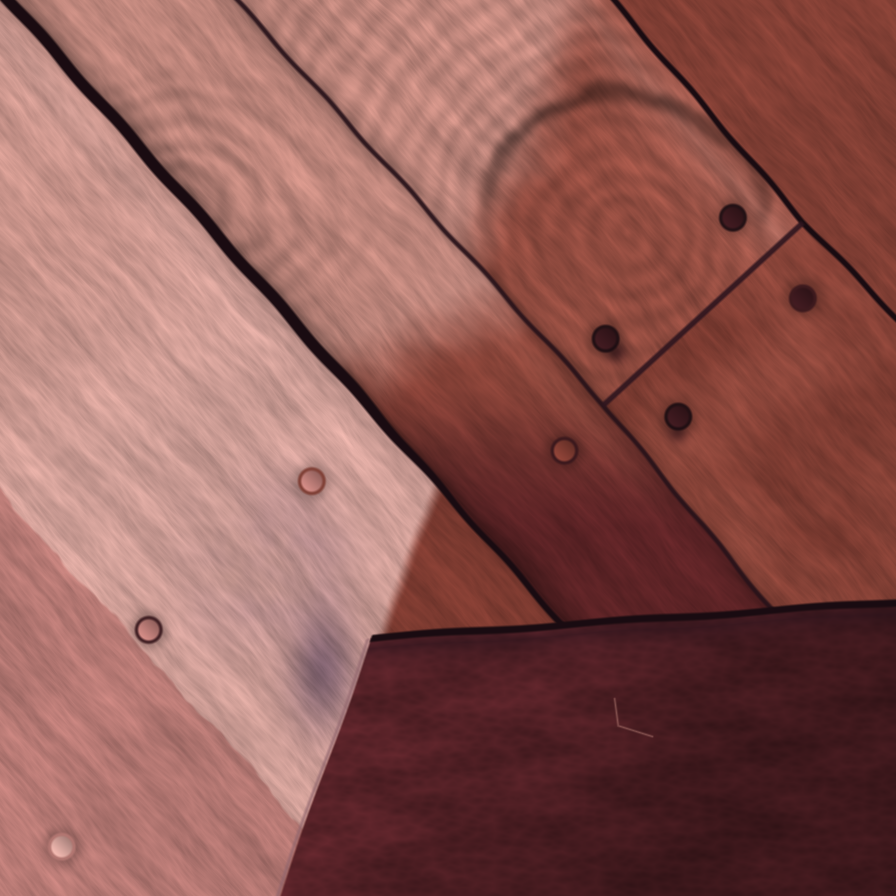
Give the GLSL for this texture, as a three.js fragment shader.

```glsl
// Weathered diagonal wooden planks with nails, half in shade, above a dark beam.
varying vec2 vUv;

const vec3 PALE = vec3(0.81, 0.62, 0.59);
const vec3 ROSE = vec3(0.71, 0.47, 0.45);
const vec3 TAN = vec3(0.74, 0.52, 0.48);
const vec3 RUSSET = vec3(0.60, 0.32, 0.27);
const vec3 BROWN = vec3(0.49, 0.23, 0.19);
const vec3 MAROON = vec3(0.37, 0.14, 0.15);
const vec3 BEAM = vec3(0.31, 0.12, 0.14);
const vec3 HOLE = vec3(0.22, 0.09, 0.11);
const vec3 GAP = vec3(0.10, 0.045, 0.065);
const vec3 BLUISH = vec3(0.43, 0.33, 0.41);
const vec2 ACROSS = vec2(0.75, 0.661);
const float EDGE = 0.0018;
const float GRAIN = 0.15;
const float NAIL = 0.0155;

vec2 hash2(vec2 p) {
  return fract(sin(vec2(dot(p, vec2(127.1, 311.7)), dot(p, vec2(269.5, 183.3)))) * 43758.5);
}

// Distance to the nearest scattered cell point
float cells(vec2 p) {
  vec2 id = floor(p), f = fract(p);
  float d = 2.0;
  for (int i = 0; i < 9; i++) {
    vec2 o = vec2(mod(float(i), 3.0), floor(float(i) / 3.0)) - 1.0;
    d = min(d, length(o + hash2(id + o) - f));
  }
  return d;
}

// Layered, rotated sines, about -1 to 1
float ripple(vec2 p) {
  float sum = 0.0, amp = 0.5;
  for (int i = 0; i < 5; i++) {
    sum += amp * sin(p.x + 1.6 * sin(p.y + float(i)));
    p = mat2(0.94, 0.34, -0.34, 0.94) * p * 1.83 + 2.1;
    amp *= 0.6;
  }
  return sum;
}

// Signed distance to a line, positive on the left of a to b
float side(vec2 p, vec2 a, vec2 b) {
  vec2 d = normalize(b - a);
  return dot(p - a, vec2(-d.y, d.x));
}

float segment(vec2 p, vec2 a, vec2 b) {
  vec2 d = b - a;
  return length(p - a - d * clamp(dot(p - a, d) / dot(d, d), 0.0, 1.0));
}

float cover(float d) { return smoothstep(-EDGE, EDGE, d); }
float line(float d, float w) { return cover(w - abs(d)); }
float blob(vec2 p, vec2 c, vec2 r) { vec2 q = (p - c) / r; return exp(-dot(q, q)); }

// Nail head: soft halo, rim and tilted cap
void nail(inout vec3 col, vec2 q, vec3 cap, vec3 rim) {
  float r = length(q);
  col *= 1.0 - 0.25 * exp(-pow(r / (NAIL * 1.4), 4.0));
  col = mix(col, rim, 0.9 * cover(NAIL - r));
  col = mix(col, cap * (1.0 - 12.0 * (q.x + q.y)), cover(NAIL * 0.76 - r));
}

void main() {
  vec2 p = vUv;
  vec2 q = vec2(dot(p, ACROSS), dot(p, vec2(ACROSS.y, -ACROSS.x)));
  float mottle = ripple(p * 17.0);
  float wobble = 0.0012 * sin(q.y * 48.0);

  // Plank seams and beam outline
  vec2 endB = vec2(0.673, 0.549), endC = vec2(0.896, 0.753);
  float seamA = side(p, vec2(0.010, 1.0), vec2(0.625, 0.306)) + wobble;
  float seamB = max(side(p, vec2(0.264, 1.0), endB), side(p, endB, vec2(0.859, 0.323))) + wobble;
  float seamC = min(side(p, vec2(0.684, 1.0), endC), side(p, endC, vec2(1.0, 0.646))) + wobble;
  float joint = side(p, endB, endC) + wobble;
  float top = side(p, vec2(0.417, 0.288), vec2(1.0, 0.328)) + wobble;
  float flank = side(p, vec2(0.414, 0.286), vec2(0.3125, 0.0)) + wobble;
  float lap = side(p, vec2(0.0, 0.452), vec2(0.32, 0.098)) + 0.004 * ripple(q * 30.0);

  // Left board: sunlit, rosy below the lap, shaded corner
  vec3 col = mix(PALE, TAN, 0.55 * smoothstep(0.37, 0.75, p.y - p.x * 0.6));
  col = mix(col, PALE * 1.06, 0.5 * exp(-abs(seamA + 0.03) * 30.0));
  col = mix(ROSE, col, cover(lap));
  col = mix(col, BLUISH, 0.75 * blob(p, vec2(0.36, 0.255), vec2(0.035, 0.065)));
  col = mix(col, BLUISH, (0.28 + 0.3 * mottle) * blob(p, vec2(0.30, 0.37), vec2(0.08)));
  float lit = side(p, vec2(0.414, 0.27), vec2(0.49, 0.47)) - 0.003 * mottle;
  col = mix(BROWN, col, smoothstep(-0.012, 0.006, lit));

  // Second board: tan fading into maroon
  lit = side(p, vec2(0.40, 0.585), vec2(0.57, 0.665)) + 0.015 * mottle;
  float high = smoothstep(0.40, 0.60, p.y);
  vec3 dim = mix(MAROON, mix(BROWN, RUSSET, 0.3), high);
  dim = mix(dim, RUSSET, 0.6 * high * exp(-abs(seamB + 0.025) * 45.0));
  col = mix(col, mix(dim, TAN, smoothstep(-0.045, 0.045, lit)), cover(seamA));

  // Third board, split by the butt joint, and the far right board
  vec2 bend = vec2(0.60, 0.83);
  lit = min(side(p, vec2(0.55, 0.66), bend), side(p, bend, vec2(0.73, 1.0))) + 0.014 * mottle;
  vec3 upper = mix(mix(RUSSET, BROWN, 0.25), TAN, smoothstep(-0.04, 0.04, lit));
  upper = mix(upper, TAN, 0.4 * exp(-abs(seamC + 0.03) * 35.0));
  vec3 lower = mix(BROWN, RUSSET, 0.25 + 0.25 * mottle);
  col = mix(col, mix(lower, upper, cover(joint)), cover(seamB));
  col = mix(col, mix(BROWN, RUSSET, 0.2), cover(seamC));

  // Long grain, fine pores and arched growth rings
  vec2 g = q + 0.008 * ripple(q * vec2(13.0, 7.0));
  float streak = ripple(g * vec2(115.0, 8.0)) + 0.6 * ripple(g * vec2(330.0, 35.0));
  float pores = cells(g * vec2(230.0, 45.0)) - 0.5;
  col *= 1.0 + GRAIN * (0.5 * streak + 0.6 * pores + 0.35 * mottle);
  float third = cover(seamB) * cover(-seamC);
  float ring = length(p - vec2(0.70, 0.74)) + 0.010 * mottle;
  float band = exp(-pow((ring - 0.155) / 0.011, 2.0)) * smoothstep(0.70, 0.85, p.y);
  col *= 1.0 - third * cover(joint) * (0.05 * sin(ring * 210.0) + 0.32 * band);
  float arch = length((p - vec2(0.20, 0.77)) * vec2(0.8, 1.2)) + 0.012 * mottle;
  col *= 1.0 - 0.07 * sin(arch * 190.0) * cover(seamA) * cover(-seamB) * smoothstep(0.25, 0.05, arch);

  // Dark seams with soft contact shade
  col *= 1.0 - 0.35 * exp(-abs(seamA - 0.006) * 90.0) - 0.25 * exp(-abs(seamB) * 110.0);
  col = mix(col, GAP, line(seamA, mix(0.0035, 0.0065, high)));
  col = mix(col, GAP * 1.5, 0.9 * line(seamB, 0.0025));
  col = mix(col, GAP, line(seamC, 0.0032));
  col = mix(col, GAP * 1.8, 0.9 * line(joint, 0.003) * third);

  // Nails, with stains below two of them
  col = mix(col, HOLE, 0.7 * blob(p, vec2(0.688, 0.607), vec2(0.011)));
  col = mix(col, HOLE, 0.6 * blob(p, vec2(0.756, 0.517), vec2(0.011)));
  nail(col, p - vec2(0.818, 0.757), HOLE, GAP);
  nail(col, p - vec2(0.676, 0.622), HOLE, GAP);
  nail(col, p - vec2(0.896, 0.667), HOLE, HOLE);
  nail(col, p - vec2(0.757, 0.535), HOLE, GAP);
  nail(col, p - vec2(0.630, 0.497), BROWN, HOLE);
  nail(col, p - vec2(0.348, 0.463), ROSE, BROWN);
  nail(col, p - vec2(0.166, 0.297), ROSE, HOLE);
  nail(col, p - vec2(0.069, 0.055), PALE, ROSE);

  // Beam: mottled, darker to the lower right, scratched
  vec3 beam = BEAM * mix(1.1, 0.78, smoothstep(0.25, 0.75, p.x - p.y));
  beam *= 1.0 + 0.13 * ripple(p * vec2(22.0, 65.0)) + 0.16 * (cells(p * vec2(60.0, 110.0)) - 0.5);
  beam = mix(beam, GAP * 1.7, 0.6 * exp(-abs(top + 0.012) * 80.0));
  vec2 nick = vec2(0.690, 0.190);
  float scratch = min(segment(p, vec2(0.686, 0.220), nick), segment(p, nick, vec2(0.728, 0.178)));
  beam = mix(beam, TAN, 0.6 * line(scratch, 0.0007));
  col = mix(col, beam, cover(min(-top, flank)));
  col = mix(col, GAP, line(top, 0.004) * cover(flank));
  col = mix(col, mix(ROSE, BLUISH, 0.5), 0.65 * line(flank + 0.003, 0.0018) * cover(-top));

  gl_FragColor = vec4(clamp(col, 0.0, 1.0), 1.0);
}
```
